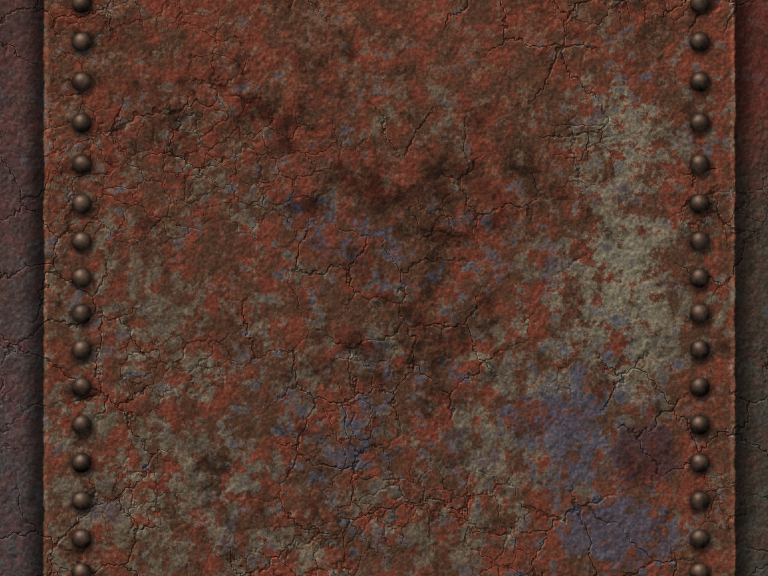
Reproduce this texture procedurally as a Shadertoy shader.

```glsl
// A rusted, peeling iron plate with a column of rivets down each side.
// Ragged fractal noise, biased by soft regions, layers rust, paint and blue
// stain; warped cell borders make cracks, and slope lighting adds relief.

float hash(vec2 p) {
    vec3 q = fract(p.xyx * 0.1031);
    q += dot(q, q.yzx + 33.33);
    return fract((q.x + q.y) * q.z);
}

float noise(vec2 p) {
    vec2 i = floor(p), f = fract(p);
    f = f * f * (3.0 - 2.0 * f);
    return mix(mix(hash(i), hash(i + vec2(1, 0)), f.x),
               mix(hash(i + vec2(0, 1)), hash(i + vec2(1, 1)), f.x), f.y);
}

// Fractal noise with strong fine octaves, centred on zero
float fbm(vec2 p) {
    float sum = 0.0, amp = 0.4;
    for (int i = 0; i < 5; i++) {
        sum += amp * (noise(p) - 0.5);
        p = mat2(1.6, 1.2, -1.2, 1.6) * p + 17.3;
        amp *= 0.72;
    }
    return sum;
}

// Gap between the two nearest cell centres: zero on a cell border
float cellBorder(vec2 p) {
    vec2 cell = floor(p);
    float near = 9.0, next = 9.0;
    for (int y = -1; y <= 1; y++)
    for (int x = -1; x <= 1; x++) {
        vec2 c = cell + vec2(x, y);
        float d = length(c + vec2(hash(c), hash(c + 71.7)) - p);
        next = min(next, max(near, d));
        near = min(near, d);
    }
    return next - near;
}

float blob(vec2 p, vec2 centre, vec2 radius) {
    vec2 q = (p - centre) / radius;
    return exp(-dot(q, q));
}

// Broken hairline cracks at two sizes
float cracks(vec2 p) {
    vec2 w = p + 0.05 * vec2(fbm(p * 16.0), fbm(p * 16.0 + 40.0));
    float broad = 1.0 - smoothstep(0.0, 0.05, cellBorder(w * 10.0));
    float fine = 1.0 - smoothstep(0.0, 0.09, cellBorder(w * 22.0 + 5.0));
    return broad * smoothstep(0.4, 0.7, noise(p * 9.0 + 3.0))
         + 0.7 * fine * smoothstep(0.5, 0.8, noise(p * 8.0 + 31.0));
}

float relief(vec2 p) {
    return fbm(p * 30.0 + 9.0) + 0.35 * noise(p * 150.0) - 0.4 * cracks(p);
}

vec3 corrodedMetal(vec2 p) {
    float ragged = fbm(p * 15.0), patches = fbm(p * 30.0 + 50.0);
    float mottled = fbm(p * 52.0 + 90.0);

    // Rust, from dark brown through red to tan
    float red = 0.5 * blob(p, vec2(0.75, 1.05), vec2(0.7, 0.2))
              + 1.0 * blob(p, vec2(1.26, 0.83), vec2(0.07, 0.25));
    vec3 col = mix(vec3(0.285, 0.195, 0.145), vec3(0.40, 0.205, 0.155),
                   smoothstep(-0.16, 0.24, patches + 0.16 * red));
    col = mix(col, vec3(0.42, 0.30, 0.225), 0.8 * smoothstep(0.0, 0.22, mottled));

    // Grey-green paint remains, greyer violet in places
    float paint = 0.30 * blob(p, vec2(1.08, 0.49), vec2(0.11, 0.19))
                + 0.24 * blob(p, vec2(1.08, 0.79), vec2(0.10, 0.12))
                + 0.10 * blob(p, vec2(0.28, 0.32), vec2(0.27, 0.25))
                + 0.11 * blob(p, vec2(0.87, 0.21), vec2(0.18, 0.22))
                + 0.09 * blob(p, vec2(0.42, 0.07), vec2(0.2, 0.1))
                - 0.15 * blob(p, vec2(0.60, 1.04), vec2(0.8, 0.2))
                - 0.12 * blob(p, vec2(0.78, 0.66), vec2(0.17, 0.13));
    float coat = smoothstep(0.02, 0.19, 0.5 * ragged + 0.8 * mottled + paint - 0.02);
    vec3 paintColor = mix(vec3(0.33, 0.30, 0.25), vec3(0.43, 0.42, 0.35),
                          smoothstep(0.0, 0.3, paint + 0.5 * patches));
    paintColor = mix(paintColor, vec3(0.31, 0.28, 0.29),
                     smoothstep(0.02, 0.18, fbm(p * 24.0 + 210.0) - 0.5 * paint));
    col = mix(col, paintColor, 0.8 * coat);

    // Blue and violet stain
    float blue = 0.26 * blob(p, vec2(1.01, 0.28), vec2(0.11, 0.12))
               + 0.28 * blob(p, vec2(1.08, 0.09), vec2(0.10, 0.10))
               + 0.14 * blob(p, vec2(0.61, 0.24), vec2(0.17, 0.16))
               + 0.12 * blob(p, vec2(0.63, 0.57), vec2(0.17, 0.10));
    float stain = smoothstep(0.10, 0.26, blue + 0.6 * mottled - 0.35 * ragged);
    col = mix(col, vec3(0.26, 0.25, 0.30), 0.75 * stain);
    col = mix(col, vec3(0.23, 0.14, 0.14), 0.7 * smoothstep(0.3, 0.7,
              blob(p, vec2(1.12, 0.21), vec2(0.065)) + 0.7 * mottled));

    // Dark soaked areas
    float soot = 0.16 * blob(p, vec2(0.78, 0.66), vec2(0.18, 0.12))
               + 0.12 * blob(p, vec2(0.40, 0.77), vec2(0.28, 0.13))
               + 0.13 * blob(p, vec2(0.70, 0.40), vec2(0.14, 0.12))
               + 0.11 * blob(p, vec2(0.46, 0.18), vec2(0.16, 0.12));
    return col * (1.0 - 0.42 * smoothstep(0.04, 0.3, soot + 0.65 * fbm(p * 20.0 + 130.0)));
}

void mainImage(out vec4 fragColor, in vec2 fragCoord) {
    vec2 p = fragCoord / iResolution.y;
    float px = 1.0 / iResolution.y;
    vec3 col = corrodedMetal(p);

    // Recessed side strips, shaded beside the raised plate
    float inside = 0.6 - abs(p.x - 0.676) + 0.006 * fbm(p * 45.0);
    vec3 tint = p.x < 0.6 ? mix(vec3(0.24, 0.25, 0.28), vec3(0.28, 0.22, 0.23), p.y)
              : mix(vec3(0.20, 0.22, 0.20), vec3(0.30, 0.14, 0.13), smoothstep(0.55, 0.9, p.y));
    vec3 strip = mix(col, tint, 0.55) * mix(0.4, 0.95, smoothstep(0.0, 0.045, -inside));
    col = mix(strip, col, smoothstep(-px, px, inside));
    col += vec3(0.08, 0.055, 0.04) * exp(-pow((inside - 0.004) / 0.004, 2.0));

    // Relief lit from the upper left, cracks and grain
    float slope = relief(p) - relief(p + vec2(-0.0022, 0.0026));
    col *= clamp(1.03 + 0.9 * slope, 0.5, 1.6) * (1.0 - 0.33 * min(cracks(p), 1.0));
    col *= 0.87 + 0.3 * noise(p * 290.0);

    // Rivets: cast shadow, dark rim and lit dome
    float column = p.x < 0.68 ? 0.142 : 1.215;
    for (int i = 0; i < 16; i++) {
        float k = float(i);
        float drop = 3.0 + 38.0 * k + 11.0 * exp(-pow((k - 5.0) / 2.6, 2.0))
                   + 4.0 * smoothstep(5.0, 8.0, k) * (1.0 - smoothstep(14.0, 15.0, k));
        vec2 q = (p - vec2(column, 1.0 - drop / 576.0)) / 0.0175;
        col *= 1.0 - 0.55 * (1.0 - smoothstep(0.7, 1.6, length(q - vec2(0.12, -0.25))));
        vec3 n = vec3(q, sqrt(max(0.0, 1.0 - dot(q, q))));
        float light = max(0.0, dot(n, normalize(vec3(-0.2, 0.45, 0.75))));
        vec3 dome = vec3(0.33, 0.255, 0.21) * (0.25 + 0.85 * light * light + 0.7 * fbm(p * 60.0));
        dome += vec3(0.22, 0.20, 0.18) * pow(light, 18.0);
        col = mix(col, dome, 1.0 - smoothstep(1.0 - 80.0 * px, 1.0 + 40.0 * px, length(q)));
    }
    fragColor = vec4(clamp(col, 0.0, 1.0), 1.0);
}
```
